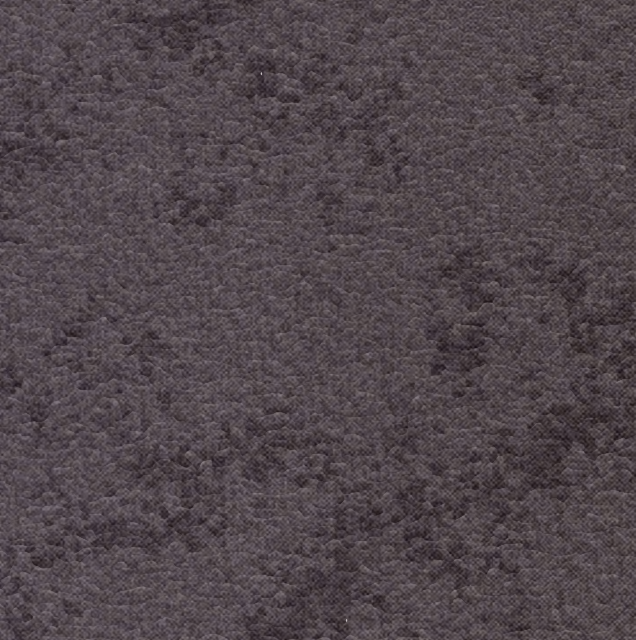
Give the GLSL for this texture, as a Shadertoy shader.

```glsl
// Worn, dusky purple-grey leather seen through a fine diagonal print screen.
// Softly blended jittered cells form pebbles with lit upper crests; clusters
// of dark pebbles make scuffs, with broad shading, grit and pale specks over.

#define BASE_TONE     0.326
#define GRAIN_SCALE   vec2(68.0, 92.0)
#define RELIEF_DEPTH  0.050
#define CREST_LIGHT   0.075
#define SCUFF_SCALE   7.5
#define SCUFF_DEPTH   0.070
#define SHADE_DEPTH   0.035
#define GRIT_SCALE    280.0
#define GRIT_DEPTH    0.155
#define SCREEN_LINES  176.0
#define SCREEN_DEPTH  0.042
#define SPECK_CELLS   40.0

const float TAU = 6.28319;

float hash(vec2 p) {
    return fract(sin(dot(p, vec2(127.1, 311.7))) * 43758.5);
}

float noise(vec2 p) {
    vec2 cell = floor(p), f = fract(p);
    f = f * f * (3.0 - 2.0 * f);
    float low  = mix(hash(cell), hash(cell + vec2(1, 0)), f.x);
    float high = mix(hash(cell + vec2(0, 1)), hash(cell + vec2(1, 1)), f.x);
    return mix(low, high, f.y);
}

// Layered noise, normalised to 0..1
float fbm(vec2 p) {
    float sum = 0.0, weight = 0.533;
    for (int i = 0; i < 4; i++) {
        sum += weight * noise(p);
        p = mat2(1.6, 1.2, -1.2, 1.6) * p + 17.3;
        weight *= 0.5;
    }
    return sum;
}

// Pebbles: x = height above the pebble center, y = crest, z = random shade
vec3 pebbles(vec2 p) {
    vec2 q = p * GRAIN_SCALE;
    q += 1.2 * vec2(noise(q * 0.45 + 31.0), noise(q * 0.4 + 57.0));
    vec2 cell = floor(q);
    vec3 sum = vec3(0.0);
    float total = 0.0;
    for (int y = -1; y <= 1; y++) {
        for (int x = -1; x <= 1; x++) {
            vec2 id = cell + vec2(x, y);
            vec2 center = id + 0.05 + 0.9 * vec2(hash(id + 3.3), hash(id + 7.9));
            vec2 d = q - center;
            float weight = exp(-16.0 * dot(d, d)) + 0.000001;
            float crest = smoothstep(0.15, 0.55, d.y) * hash(id + 13.7);
            sum += weight * vec3(d.y, crest, hash(id + 23.1));
            total += weight;
        }
    }
    return sum / total;
}

// Dark pebbles gathered into loose clusters
float scuffs(vec2 p, float pebbleShade) {
    float patches = fbm(p * SCUFF_SCALE + 4.7);
    float grains = mix(pebbleShade, noise(p * 66.0 + 83.0), 0.5);
    return smoothstep(0.54, 0.70, 0.62 * patches + 0.38 * grains);
}

// Two crossed waves at 45 degrees
float printScreen(vec2 p) {
    vec2 r = vec2(p.x + p.y, p.x - p.y) * 0.7071;
    vec2 wave = cos(TAU * SCREEN_LINES * r);
    return 0.5 * (wave.x + wave.y);
}

// Rare, tiny upright flecks
float paleSpecks(vec2 p, float pixel) {
    vec2 q = p * SPECK_CELLS, cell = floor(q);
    vec2 center = 0.2 + 0.6 * vec2(hash(cell + 5.1), hash(cell + 9.4));
    vec2 d = (fract(q) - center) / SPECK_CELLS;
    float dist = length(d * vec2(1.0, 0.6)) - 0.0012;
    return step(0.997, hash(cell + 2.6)) * (1.0 - smoothstep(-pixel, pixel, dist));
}

void mainImage(out vec4 fragColor, in vec2 fragCoord) {
    vec2 p = fragCoord / iResolution.y;

    // Leather pebbles and their thin crests
    vec3 pebble = pebbles(p);
    float tone = BASE_TONE + RELIEF_DEPTH * pebble.x + CREST_LIGHT * pebble.y;
    tone -= 0.045 * (pebble.z - 0.5);

    // Broad shading, paler toward the left, and dark scuffs
    float shade = fbm(p * 3.0 + 21.0) - 0.5;
    tone += SHADE_DEPTH * shade + 0.014 * (0.4 - p.x);
    tone -= SCUFF_DEPTH * scuffs(p, pebble.z);

    // Grit and print screen, stronger toward the right
    tone += GRIT_DEPTH * (noise(p * GRIT_SCALE) - 0.5);
    float screenFade = mix(0.65, 1.15, smoothstep(0.0, 0.9, p.x + shade));
    tone += SCREEN_DEPTH * screenFade * printScreen(p);

    // Purple-grey tint, a little warmer at the right
    float warmth = 0.012 * (p.x - 0.5) + 0.03 * (noise(p * 90.0 + 11.0) - 0.5);
    vec3 color = vec3(tone, tone - 0.040, tone - 0.020 - warmth);

    color = mix(color, vec3(0.78, 0.75, 0.76), paleSpecks(p, 0.5 / iResolution.y));
    fragColor = vec4(clamp(color, 0.0, 1.0), 1.0);
}
```
